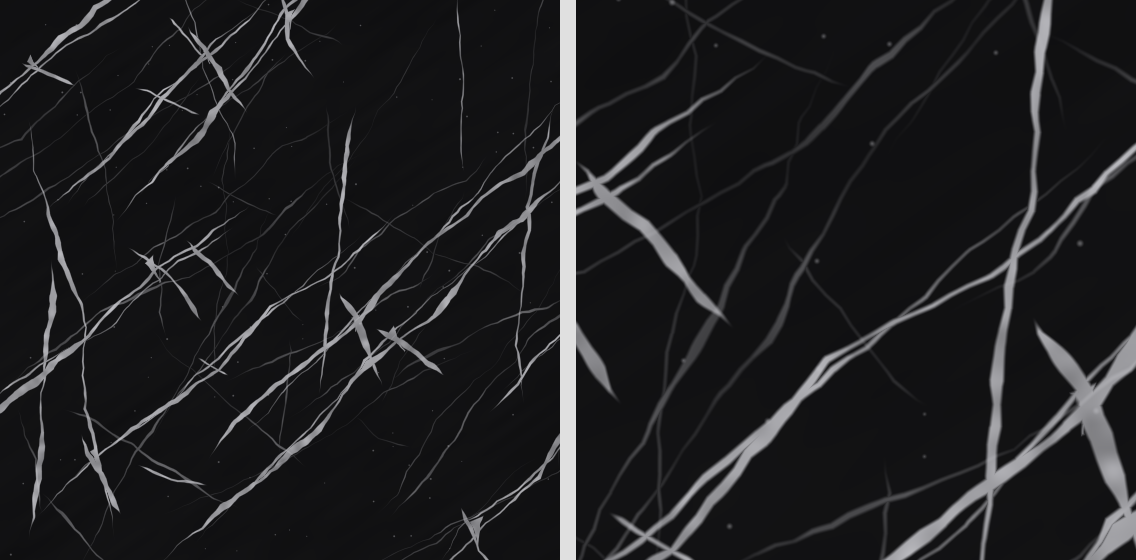
Left: the whole. Right: its middle third, enlarged.
A Shadertoy shader for this texture:

```glsl
const vec3 STONE = vec3(0.066, 0.066, 0.072);
const vec3 CALCITE = vec3(0.77, 0.77, 0.79);
const float SOFTNESS = 0.0014;

struct Line { vec2 centre; float angle; float halfLength; float seed; };

float hash(float n) {
    n = fract(n * 0.1031);
    n *= n + 33.33;
    n *= n + n;
    return fract(n);
}

float hash2(vec2 c) {
    vec3 q = fract(c.xyx * 0.1031);
    q += dot(q, q.yzx + 33.33);
    return fract((q.x + q.y) * q.z);
}

// Straight pieces between random heights give angular kinks
float kinks(float x, float seed) {
    float i = floor(x) + seed * 57.0;
    return mix(hash(i), hash(i + 1.0), fract(x));
}

float noise(vec2 p) {
    vec2 i = floor(p), f = fract(p);
    f = f * f * (3.0 - 2.0 * f);
    return mix(mix(hash2(i), hash2(i + vec2(1, 0)), f.x),
               mix(hash2(i + vec2(0, 1)), hash2(i + vec2(1, 1)), f.x), f.y);
}

vec2 direction(float angle) { return vec2(cos(angle), sin(angle)); }

vec2 toLocal(vec2 p, vec2 centre, float angle) {
    vec2 d = direction(angle);
    p -= centre;
    return vec2(dot(p, d), dot(p, vec2(-d.y, d.x)));
}

float softEdge(float dist) {
    float s = max(SOFTNESS, 0.7 / iResolution.y);
    return 1.0 - smoothstep(-s, s, dist);
}

// Sideways wander of a crack along its length
float wander(float u, float seed) {
    return (kinks(u * 7.0, seed) - 0.5) * 0.036
         + (kinks(u * 24.0, seed + 3.0) - 0.5) * 0.009
         + (kinks(u * 85.0, seed + 5.0) - 0.5) * 0.0025;
}

float vein(vec2 p, Line l, float width) {
    vec2 q = toLocal(p, l.centre, l.angle);
    if (abs(q.x) > l.halfLength || abs(q.y) > 0.06) return 0.0;
    float swell = kinks(q.x * 11.0, l.seed + 9.0);
    float ragged = 0.7 + 0.6 * kinks(q.x * 70.0, l.seed + 11.0);
    float taper = 1.0 - smoothstep(0.65, 1.0, abs(q.x) / l.halfLength);
    float w = width * (0.3 + 1.3 * swell * swell) * ragged * taper;
    float dist = abs(q.y - wander(q.x, l.seed));
    float cover = 1.0 - smoothstep(max(w - SOFTNESS, 0.0), w + SOFTNESS, dist);
    return cover * clamp(w / SOFTNESS, 0.0, 1.0);
}

// Spreads lines evenly across their shared direction
Line placeLine(int i, int count, float angle, float spread, vec2 reach, float seed) {
    float s = seed + float(i) * 17.0;
    float slot = (float(i) + 0.15 + 0.7 * hash(s)) / float(count) - 0.5;
    vec2 d = direction(angle);
    vec2 centre = vec2(0.5) + vec2(-d.y, d.x) * slot * 1.2 + d * (hash(s + 1.0) - 0.5) * 0.8;
    return Line(centre, angle + (hash(s + 2.0) - 0.5) * spread,
                mix(reach.x, reach.y, hash(s + 4.0)), s);
}

float veinFamily(vec2 p, int count, float angle, float spread, vec2 reach, float width, float seed) {
    float cover = 0.0;
    for (int i = 0; i < count; i++) {
        Line l = placeLine(i, count, angle, spread, reach, seed);
        cover = max(cover, vein(p, l, width * mix(0.5, 1.3, hash(l.seed + 6.0))));
    }
    return cover;
}

// Wedge with concave sides, narrowing to a thin tail
float shard(vec2 p, vec2 centre, float angle, float size) {
    vec2 q = toLocal(p, centre, angle);
    q.y += 0.35 * q.x + (noise(p * 110.0) - 0.5) * 0.004;
    float t = clamp(0.5 - 0.5 * q.x / size, 0.0, 1.0);
    return softEdge(max(abs(q.x) - size, abs(q.y) - size * (0.06 + 0.45 * t * t)));
}

// Broad veins, each with a thin companion and a spur at a kink
float mainVeins(vec2 p, int count, float angle, float width, float seed) {
    float cover = 0.0;
    for (int i = 0; i < count; i++) {
        Line l = placeLine(i, count, angle, 0.22, vec2(0.2, 0.58), seed);
        float s = l.seed;
        cover = max(cover, vein(p, l, width * mix(0.6, 1.2, hash(s + 6.0))));
        Line companion = Line(l.centre, l.angle + (hash(s + 7.0) - 0.5) * 0.12, l.halfLength * 0.85, s + 8.0);
        cover = max(cover, vein(p, companion, width * 0.35));

        float u = (hash(s + 12.0) - 0.5) * l.halfLength * 1.3;
        vec2 d = direction(l.angle);
        vec2 joint = l.centre + d * u + vec2(-d.y, d.x) * wander(u, s);
        float turn = -0.35 - 0.9 * hash(s + 13.0);
        Line spur = Line(joint + direction(turn) * 0.03, turn, mix(0.05, 0.1, hash(s + 14.0)), s + 15.0);
        cover = max(cover, vein(p, spur, width * 0.75));
        cover = max(cover, shard(p, joint, turn, mix(0.011, 0.025, hash(s + 16.0))));
    }
    return cover;
}

float specks(vec2 p, float cells, float share) {
    vec2 cell = floor(p * cells);
    vec2 spot = 0.25 + 0.5 * vec2(hash2(cell + 11.0), hash2(cell + 37.0));
    float radius = mix(0.0005, 0.0016, hash2(cell + 71.0));
    return step(hash2(cell), share) * softEdge(length((fract(p * cells) - spot) / cells) - radius);
}

void mainImage(out vec4 fragColor, in vec2 fragCoord) {
    vec2 p = fragCoord / iResolution.y;

    // Dark ground with faint slanted grain
    vec2 grain = toLocal(p, vec2(0.0), 0.6);
    float cloud = noise(grain * vec2(9.0, 60.0)) * 0.6 + noise(p * 5.0) * 0.4;
    vec3 color = STONE + (cloud - 0.5) * 0.018;

    // Hairline cracks
    float hair = veinFamily(p, 22, 0.75, 0.7, vec2(0.1, 0.4), 0.0015, 101.0);
    hair = max(hair, veinFamily(p, 11, 1.5, 0.8, vec2(0.08, 0.3), 0.0016, 523.0));
    hair = max(hair, veinFamily(p, 9, -0.65, 0.6, vec2(0.05, 0.22), 0.0014, 811.0));
    color = mix(color, CALCITE, hair * mix(0.15, 0.5, noise(p * 14.0)));

    // Broad diagonal veins, steep veins and short crossing pieces
    float bright = mainVeins(p, 9, 0.78, 0.006, 211.0);
    bright = max(bright, veinFamily(p, 6, 1.62, 0.45, vec2(0.14, 0.4), 0.0036, 347.0));
    bright = max(bright, veinFamily(p, 7, -0.5, 0.7, vec2(0.025, 0.07), 0.004, 677.0));
    float tone = mix(0.5, 1.0, 0.5 * noise(p * 18.0) + 0.5 * noise(p * 75.0));
    color = mix(color, CALCITE, bright * tone);

    color = mix(color, CALCITE, specks(p, 32.0, 0.12) * 0.4);
    fragColor = vec4(color, 1.0);
}
```
